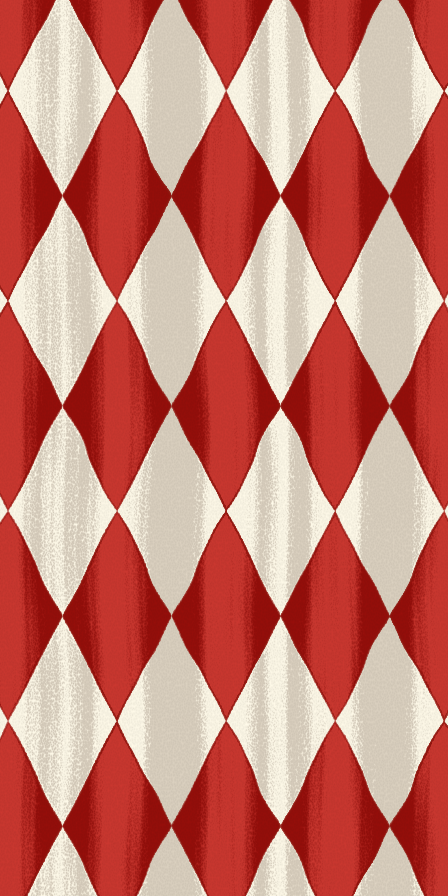
This pattern is drawn by a Shadertoy shader. Its source:

```glsl
const vec3 RED_LIT = vec3(0.77, 0.21, 0.18);
const vec3 RED_SHADE = vec3(0.57, 0.055, 0.04);
const vec3 CREAM_LIT = vec3(0.97, 0.95, 0.885);
const vec3 CREAM_SHADE = vec3(0.835, 0.795, 0.73);
const vec3 SEAM = vec3(0.56, 0.08, 0.05);

// Lengths are fractions of the canvas width
const vec2 HALF_SIZE = vec2(0.1217, 0.2344);
const vec2 ANCHOR = vec2(0.383, 1.797);
const float SEAM_WIDTH = 0.0012;
const float RIM_WIDTH = 0.007;
const float EDGE_BEND = 0.075;
const float ROUGHNESS = 0.0009;
const vec2 GRAIN_SCALE = vec2(240.0, 170.0);
const float GRAIN_AMOUNT = 0.42;
const float PI = 3.14159265;

float hash(vec2 p) {
    vec3 q = fract(p.xyx * vec3(0.1031, 0.1030, 0.0973));
    q += dot(q, q.yzx + 33.33);
    return fract((q.x + q.y) * q.z);
}

// Distance to the nearest scattered point
float cellular(vec2 p) {
    vec2 cell = floor(p);
    float nearest = 2.0;
    for (int j = -1; j <= 1; j++) {
        for (int i = -1; i <= 1; i++) {
            vec2 id = cell + vec2(i, j);
            vec2 point = id + vec2(hash(id), hash(id + 71.7));
            nearest = min(nearest, distance(p, point));
        }
    }
    return nearest;
}

// Signed distance to the cream diamonds, each side bent differently
float diamondDistance(vec2 p) {
    vec2 id = floor(p * 0.5 + 0.5);
    vec2 local = p - 2.0 * id;
    vec2 a = abs(local);
    float side = hash(id * 2.0 + step(0.0, local) + 40.0);
    float bend = EDGE_BEND * (side - 0.3) * sin(2.0 * PI * a.y);
    bend += 0.025 * sin(5.0 * PI * a.y) * sin(PI * a.y) * (side - 0.5);
    float d = a.x + a.y - 1.0 + bend * min(1.0, 6.0 * a.x);
    return d / length(1.0 / HALF_SIZE);
}

// Fine vertical threads that drift slowly down the cloth
float streaks(vec2 uv) {
    float x = uv.x + 0.004 * sin(uv.y * 7.0 + uv.x * 9.0);
    return 0.5 * sin(x * 83.0 + 0.7 * sin(uv.y * 5.0))
         + 0.3 * sin(x * 191.0 + 1.1 * sin(uv.y * 8.0 + 2.0))
         + 0.2 * sin(x * 407.0 + 1.5 * sin(uv.y * 11.0));
}

void mainImage(out vec4 fragColor, in vec2 fragCoord) {
    vec2 uv = fragCoord / iResolution.x;
    float pixel = 1.0 / iResolution.x;
    vec2 p = (uv - ANCHOR) / HALF_SIZE;

    float grain = cellular(uv * GRAIN_SCALE) - 0.48;
    float d = diamondDistance(p) + ROUGHNESS * grain * 2.0;
    float rim = 1.0 - smoothstep(0.0, RIM_WIDTH, abs(d));

    // Folds: lit between cream columns, plus a ridge on every other column
    float x = p.x + 0.05 * sin(uv.y * 9.0 + uv.x * 4.0);
    float fold = -cos(PI * x);
    float ridge = pow(abs(sin(0.25 * PI * (x + 0.03))), 44.0);
    float thread = streaks(uv);
    float wear = sin(uv.x * 13.0 + 2.0 * sin(uv.y * 6.0)) * sin(uv.y * 10.0 + uv.x * 5.0);

    float redTone = fold - 0.28 + 0.32 * thread + 0.16 * wear
                  + GRAIN_AMOUNT * grain - 0.6 * rim;
    float creamTone = fold - 0.08 + 1.45 * ridge + 0.34 * thread + 0.12 * wear
                    + 1.6 * GRAIN_AMOUNT * grain + 0.5 * rim;
    vec3 red = mix(RED_SHADE, RED_LIT, smoothstep(-0.6, 0.5, redTone));
    vec3 cream = mix(CREAM_SHADE, CREAM_LIT, smoothstep(-0.35, 0.4, creamTone));

    // Join the cloths with a thin, slightly uneven seam
    float soft = max(pixel, 0.0015);
    vec3 color = mix(cream, red, smoothstep(-soft, soft, d));
    float seam = 1.0 - smoothstep(SEAM_WIDTH, SEAM_WIDTH + soft, abs(d - SEAM_WIDTH));
    color = mix(color, SEAM, seam * (0.6 + 0.3 * wear));

    color *= 1.0 + 0.06 * grain;
    fragColor = vec4(clamp(color, 0.0, 1.0), 1.0);
}
```
